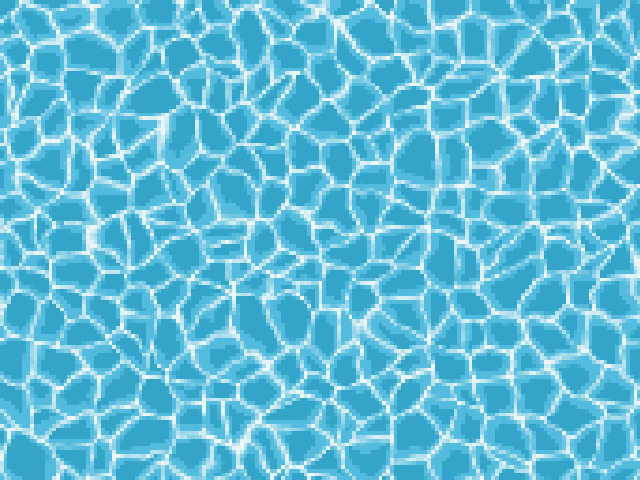
A Shadertoy shader for this texture:

```glsl
// Pixelated pool water: pale caustic lines over two flat blues.
// A weighted Voronoi diagram gives the line network; the depth inside each
// cell, sampled a little off-centre, gives the darker cores.

const float BLOCKS_PER_HEIGHT = 128.0;
const float CELLS_PER_HEIGHT = 14.5;
const float WEIGHT_SPREAD = 0.25;
const float CORE_DEPTH = 0.19;

const vec3 DEEP_BLUE = vec3(0.205, 0.645, 0.785);
const vec3 POOL_BLUE = vec3(0.325, 0.735, 0.865);
const vec3 FOAM_WHITE = vec3(0.92, 0.965, 0.975);

// Three random values for a lattice point
vec3 hash3(vec2 p) {
    vec3 q = fract(p.xyx * vec3(0.1031, 0.1030, 0.0973));
    q += dot(q, q.yxz + 33.33);
    return fract((q.xxy + q.yzz) * q.zyx);
}

// Smooth value noise, centred on zero
vec3 noise3(vec2 p) {
    vec2 cell = floor(p);
    vec2 f = fract(p);
    vec2 u = f * f * (3.0 - 2.0 * f);
    vec3 low = mix(hash3(cell), hash3(cell + vec2(1, 0)), u.x);
    vec3 high = mix(hash3(cell + vec2(0, 1)), hash3(cell + vec2(1, 1)), u.x);
    return mix(low, high, u.y) - 0.5;
}

// Offset from p to the site of a cell (xy) and its power distance (z)
vec3 siteFrom(vec2 p, vec2 cell) {
    vec3 random = hash3(cell + 71.0);
    vec2 offset = cell + random.xy - p;
    return vec3(offset, dot(offset, offset) - WEIGHT_SPREAD * random.z);
}

// Distances to the nearest and second nearest cell walls
vec2 wallDistances(vec2 p) {
    vec2 base = floor(p);
    vec2 homeCell = base;
    vec3 home = vec3(0.0, 0.0, 1e3);
    for (int y = -2; y <= 2; y++)
    for (int x = -2; x <= 2; x++) {
        vec2 cell = base + vec2(x, y);
        vec3 site = siteFrom(p, cell);
        if (site.z < home.z) {
            home = site;
            homeCell = cell;
        }
    }
    vec2 walls = vec2(1e3);
    for (int y = -2; y <= 2; y++)
    for (int x = -2; x <= 2; x++) {
        vec2 cell = homeCell + vec2(x, y);
        if (cell == homeCell) continue;
        vec3 site = siteFrom(p, cell);
        float d = (site.z - home.z) / (2.0 * length(site.xy - home.xy));
        walls = d < walls.x ? vec2(d, walls.x) : vec2(walls.x, min(walls.y, d));
    }
    return walls;
}

// Bends the cell walls and varies the cell sizes
vec2 ripple(vec2 p) {
    return p + 0.7 * noise3(p * 0.55 + 40.0).xy + 0.22 * noise3(p * 2.3 + 90.0).xy;
}

// Brightness of the caustic lines, strongest where walls meet
float foamAmount(vec2 walls, float drift, float grain) {
    float junction = 1.0 - smoothstep(0.03, 0.17, walls.y);
    float line = 0.85 - 9.3 * walls.x;
    return clamp(line + 0.28 * junction + 0.5 * drift + 0.14 * grain, 0.0, 1.0);
}

// Share of deep blue inside a cell
float coreAmount(float depth, float wobble) {
    float d = depth + 0.13 * wobble - CORE_DEPTH;
    return smoothstep(-0.012, 0.012, d);
}

void mainImage(out vec4 fragColor, in vec2 fragCoord) {
    // Snap to square blocks
    vec2 uv = fragCoord / iResolution.y;
    vec2 block = floor(uv * BLOCKS_PER_HEIGHT);
    vec2 p = (block + 0.5) / BLOCKS_PER_HEIGHT * CELLS_PER_HEIGHT + 20.0;

    // Lines and off-centre cores
    vec2 surface = ripple(p);
    vec3 drift = noise3(p * 0.9 + 10.0);
    vec3 wobble = noise3(p * 1.8 + 130.0);
    float grain = hash3(block + 300.0).x - 0.5;
    float foam = foamAmount(wallDistances(surface), wobble.x, grain);
    float core = coreAmount(wallDistances(surface + 0.25 * drift.xy).x, wobble.y);

    // Layer the colours
    vec3 water = mix(POOL_BLUE, DEEP_BLUE, core);
    fragColor = vec4(mix(water, FOAM_WHITE, foam), 1.0);
}
```
